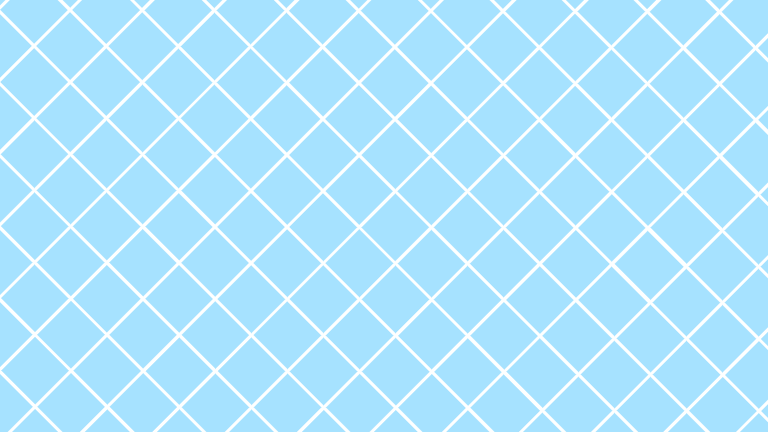
Reproduce this pattern procedurally as a Shadertoy shader.

```glsl
const vec3 SKY = vec3(0.65, 0.885, 1.0);
const vec3 LINE = vec3(0.995, 1.0, 1.0);
const float HALF_WIDTH = 0.0037;

vec2 hashGradient(vec2 cell) {
    float h = fract(sin(dot(cell, vec2(127.1, 311.7))) * 43758.5);
    float angle = 6.28318 * h;
    return vec2(cos(angle), sin(angle));
}

float gradientNoise(vec2 p) {
    vec2 cell = floor(p), f = fract(p);
    vec2 s = f * f * (3.0 - 2.0 * f);
    vec2 e = vec2(1.0, 0.0);
    float a = dot(hashGradient(cell), f);
    float b = dot(hashGradient(cell + e.xy), f - e.xy);
    float c = dot(hashGradient(cell + e.yx), f - e.yx);
    float d = dot(hashGradient(cell + e.xx), f - e.xx);
    return mix(mix(a, b, s.x), mix(c, d, s.x), s.y);
}

// Perpendicular distance to the nearest diagonal line
float lineDistance(float coord, float period) {
    return abs(fract(coord + 0.5) - 0.5) * period * 0.70711;
}

// Half width, slightly uneven from one lattice segment to the next
float segmentHalfWidth(float coord, float along, float seed) {
    vec2 id = vec2(floor(coord + 0.5), floor(along));
    return HALF_WIDTH + 0.0011 * gradientNoise(id * 0.73 + seed);
}

float coverage(float dist, float halfWidth, float pixel) {
    return clamp(0.5 + (halfWidth - dist) / pixel, 0.0, 1.0);
}

void mainImage(out vec4 fragColor, in vec2 fragCoord) {
    float pixel = 1.0 / iResolution.y;
    vec2 p = vec2(fragCoord.x, iResolution.y - fragCoord.y) * pixel;

    // Diagonal axes, with one wider strip toward the lower right
    vec2 period = vec2(0.1675, 0.16655);
    vec2 diagonal = vec2(p.x + p.y, p.x - p.y);
    diagonal.x -= 0.0104 * smoothstep(2.05, 2.18, diagonal.x);
    vec2 grid = (diagonal - vec2(0.1852, 0.3056)) / period;

    float riseWidth = segmentHalfWidth(grid.x, grid.y, 0.31);
    float fallWidth = segmentHalfWidth(grid.y, grid.x, 17.43);

    // Falling lines are heavier inside the wider strip
    fallWidth += 0.0008 * step(11.0, grid.x) * step(grid.x, 12.0);

    float rising = coverage(lineDistance(grid.x, period.x), riseWidth, pixel);
    float falling = coverage(lineDistance(grid.y, period.y), fallWidth, pixel);
    fragColor = vec4(mix(SKY, LINE, max(rising, falling)), 1.0);
}
```
